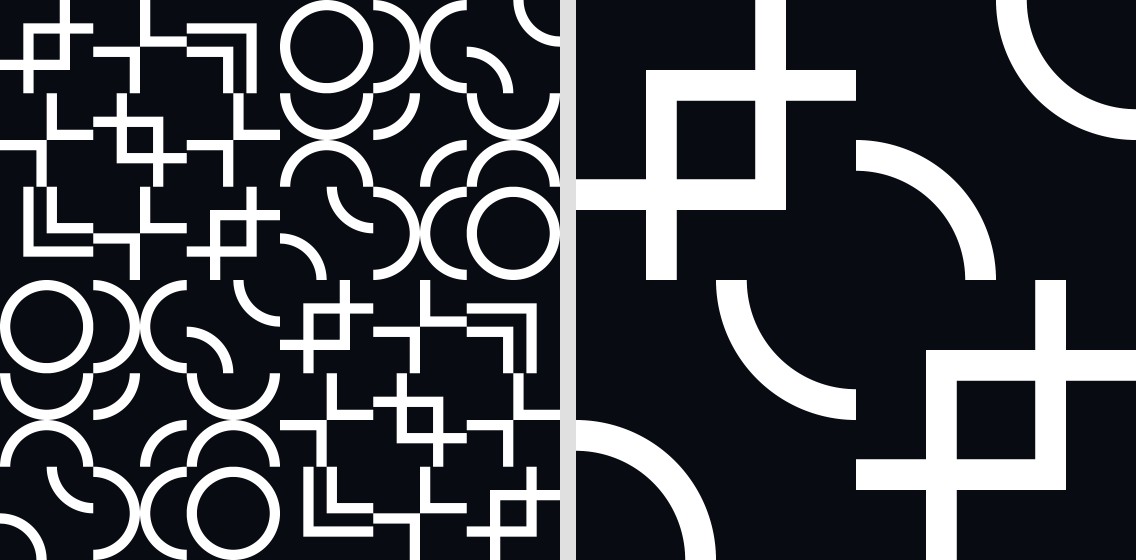
Left, the full canvas; right, a detail of the centre.
Give the GLSL for this pattern, as a WebGL 2 fragment shader.

```glsl
#version 300 es
precision highp float;
// Checkerboard of four 3x3 blocks: white circular arcs and right-angled lines on near-black.

uniform vec2 u_resolution;
out vec4 outColor;

#define TILES 6.0          // tiles across and down
#define BLOCK 3.0          // tiles per block side
#define STROKE 0.22        // line width, in half tiles
#define SMALL_RADIUS 1.0   // outer radius of arcs and short corners
#define LARGE_RADIUS 1.5   // outer radius of long corners
#define SAMPLES 4          // subsamples per pixel side
#define INK vec3(1.0)
#define GROUND vec3(0.03, 0.045, 0.07)

// Signed distance to a stroke whose outer edge lies at the given radius
float stroke(float dist, float radius) {
    return abs(dist - radius + 0.5 * STROKE) - 0.5 * STROKE;
}

float arc(vec2 p, vec2 center) {
    return stroke(length(p - center), SMALL_RADIUS);
}

// Right-angled line wrapped around a tile corner
float bend(vec2 p, vec2 corner, float radius) {
    vec2 q = abs(p - corner);
    return stroke(max(q.x, q.y), radius);
}

// Arc tiles; slot is the tile's place in its block, from -1 to 1
float arcTile(vec2 p, vec2 slot) {
    float diagonal = slot.x * slot.y;
    if (diagonal < -0.5) return arc(p, vec2(0.0));
    if (diagonal > 0.5) return min(arc(p, vec2(1.0)), arc(p, vec2(-1.0)));
    if (slot == vec2(0.0)) return min(arc(p, vec2(-1.0, 1.0)), arc(p, vec2(1.0, -1.0)));
    // Edge tiles: two half circles back to back
    return slot.x == 0.0 ? arc(vec2(abs(p.x), p.y), vec2(1.0, 0.0))
                         : arc(vec2(p.x, abs(p.y)), vec2(0.0, 1.0));
}

// Angular tiles: two bends each, nested, crossing or touching
float bendTile(vec2 p, vec2 slot) {
    float diagonal = slot.x * slot.y;
    if (diagonal > 0.5)
        return min(bend(p, -slot, SMALL_RADIUS), bend(p, -slot, LARGE_RADIUS));
    vec2 corner = diagonal < -0.5 ? slot : vec2(1.0);
    bool crossing = diagonal < -0.5 || slot == vec2(0.0);
    float radius = crossing ? LARGE_RADIUS : SMALL_RADIUS;
    return min(bend(p, corner, radius), bend(p, -corner, radius));
}

float pattern(vec2 uv) {
    vec2 grid = uv * TILES;
    vec2 tile = floor(grid);
    vec2 p = 2.0 * fract(grid) - 1.0;
    vec2 block = floor(tile / BLOCK);
    vec2 slot = tile - block * BLOCK - 1.0;
    bool angular = mod(block.x + block.y, 2.0) > 0.5;
    return angular ? bendTile(p, slot) : arcTile(p, slot);
}

void main() {
    // Average subsamples so the cuts at tile borders are smooth as well
    float softness = TILES / (min(u_resolution.x, u_resolution.y) * float(SAMPLES));
    float coverage = 0.0;
    for (int y = 0; y < SAMPLES; y++) {
        for (int x = 0; x < SAMPLES; x++) {
            vec2 offset = (vec2(x, y) + 0.5) / float(SAMPLES) - 0.5;
            float dist = pattern((gl_FragCoord.xy + offset) / u_resolution);
            coverage += 1.0 - smoothstep(-softness, softness, dist);
        }
    }
    coverage /= float(SAMPLES * SAMPLES);
    outColor = vec4(mix(GROUND, INK, coverage), 1.0);
}
```
